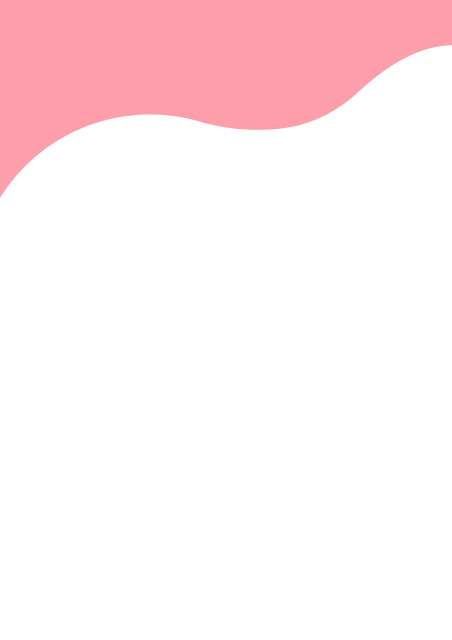
This background is drawn by a Shadertoy shader. Its source:

```glsl
// A white page under a pink wave that hangs from the top edge.
// The wave's lower edge is a circular arc joined smoothly to three cubic
// spans; its height is compared with each pixel and softened at the border.

// Cubic span between knots a and b, each holding (x, depth, slope).
float cubicSpan(float x, vec3 a, vec3 b) {
    float width = b.x - a.x;
    float t = (x - a.x) / width;
    float s = 1.0 - t;
    return s * s * ((1.0 + 2.0 * t) * a.y + t * width * a.z)
         + t * t * ((3.0 - 2.0 * t) * b.y - s * width * b.z);
}

// Depth of the wave below the top edge, in canvas widths.
float waveDepth(float x) {
    vec3 join   = vec3(0.443, 0.269, 0.296);
    vec3 trough = vec3(0.572, 0.287, 0.0);
    vec3 rise   = vec3(0.793, 0.203, -0.92);
    vec3 end    = vec3(1.0, 0.0998, -0.02);

    if (x < join.x) {
        float dx = x - 0.332;
        return 0.644 - sqrt(0.391 * 0.391 - dx * dx);
    }
    if (x < trough.x) return cubicSpan(x, join, trough);
    if (x < rise.x) return cubicSpan(x, trough, rise);
    return cubicSpan(x, rise, end);
}

void mainImage(out vec4 fragColor, in vec2 fragCoord) {
    // x runs 0 to 1; depth runs down from the top in the same unit.
    vec2 uv = fragCoord / iResolution.xy;
    float depth = (1.0 - uv.y) * 1.4144;

    // Signed gap to the edge, turned into pixels for smooth coverage.
    float gap = waveDepth(uv.x) - depth;
    float pixel = length(vec2(dFdx(gap), dFdy(gap)));
    float coverage = clamp(gap / pixel + 0.5, 0.0, 1.0);

    vec3 paper = vec3(1.0);
    vec3 pink = vec3(1.0, 0.62, 0.67);
    fragColor = vec4(mix(paper, pink, coverage), 1.0);
}
```
